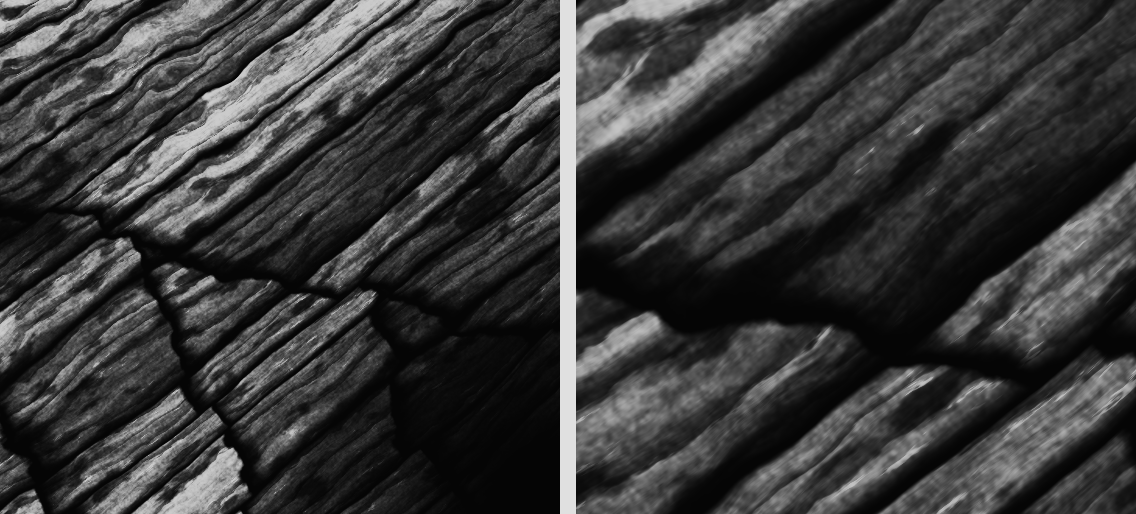
Left, the full canvas; right, a detail of the centre.
Give the GLSL for this texture, as a WebGL 2 fragment shader.

```glsl
#version 300 es
precision highp float;
// Dark layered rock: slanted slabs split into thin ledges, broken by jagged cracks.
// Coordinates are turned along the strata, then slabs, ledges, stretched noise
// and a broad light falloff are multiplied into one grey tone.
uniform vec2 u_resolution;
out vec4 fragColor;

float hash(vec2 p) {
  vec3 q = fract(p.xyx * 0.1031);
  q += dot(q, q.yzx + 33.33);
  return fract((q.x + q.y) * q.z);
}

float noise(vec2 p) {
  vec2 i = floor(p), f = fract(p);
  f = f * f * (3.0 - 2.0 * f);
  return mix(mix(hash(i), hash(i + vec2(1, 0)), f.x),
             mix(hash(i + vec2(0, 1)), hash(i + vec2(1, 1)), f.x), f.y);
}

float fbm(vec2 p) {
  float sum = 0.0, amp = 0.5;
  for (int i = 0; i < 5; i++) {
    sum += amp * noise(p);
    p = mat2(1.9, 0.3, -0.3, 1.9) * p + 17.3;
    amp *= 0.5;
  }
  return sum / 0.97;
}

// Stretched grain; octaves keep the direction of the strata.
float streaks(vec2 p) {
  float sum = 0.0, amp = 0.5;
  for (int i = 0; i < 4; i++) {
    sum += amp * noise(p);
    p = p * 2.1 + 9.7;
    amp *= 0.6;
  }
  return sum / 1.09;
}

// Face of a layer: soft shadow at its foot, crisp upper edge.
float face(float f, float foot, float top) {
  return smoothstep(0.0, foot, f) * smoothstep(1.0, 1.0 - top, f);
}

// Crack profile: broad shadow after the break, sharp rim before it.
float crack(float d, float shade, float rim) {
  return d > 0.0 ? smoothstep(0.004, shade, d) : smoothstep(0.002, rim, -d);
}

void main() {
  vec2 p = gl_FragCoord.xy / u_resolution.y;

  // Axes along and across the strata, slightly fanned and buckled
  float along = dot(p, vec2(0.778, 0.629));
  float across = dot(p, vec2(-0.629, 0.778));
  float b = across * (1.0 + 0.15 * (along - 0.6));
  float folds = smoothstep(0.45, 0.7, noise(p * 3.0 + 4.0)) * smoothstep(0.4, 0.9, p.y);
  b += 0.06 * (fbm(vec2(along * 2.5, b * 5.0)) - 0.5);
  b += (0.014 + 0.035 * folds) * (fbm(vec2(along * 10.0, b * 22.0) + 31.0) - 0.5);

  // Slabs of uneven width
  float v = b * 9.0 + 1.5 * noise(vec2(b * 5.0, 3.0)) + 20.0;
  float slab = floor(v);
  float rough = fbm(p * 8.0) - 0.5;
  float fine = fbm(p * 30.0 + 5.0) - 0.5;
  float slabFace = face(fract(v), mix(0.12, 0.5, hash(vec2(slab, 8.0))), 0.05);

  // One long fracture, and shorter breaks below it, stepped at each slab
  float step1 = hash(vec2(slab, 2.0)) - 0.5;
  float fracture = along + 0.8 * across - 0.75 + 0.09 * step1 + 0.13 * rough + 0.03 * fine;
  float c = (along - 0.22 * across - 0.5 + 0.12 * step1 + 0.1 * rough + 0.03 * fine) / 0.36;
  float below = step(fracture, 0.0);
  float breakDist = (fract(c + 0.5) - 0.5) * 0.36;
  float cracks = crack(fracture, 0.05, 0.014);
  cracks *= mix(1.0, crack(breakDist, 0.06, 0.012), below);
  float block = below * (floor(c) + 9.0);
  float seed = hash(vec2(slab, block + 3.0));

  // Thin ledges inside each block, with frayed edges
  float w = b * 25.0 + seed * 7.0 + 1.3 * noise(vec2(along * 3.0, b * 12.0));
  w += 0.5 * (streaks(vec2(along * 22.0, b * 90.0)) - 0.5);
  float ledgeTone = hash(vec2(floor(w) + 60.0, block + slab * 3.0));
  float ledge = face(fract(w), 0.5, 0.1) * mix(0.35, 1.0, ledgeTone);

  // Grain along the strata, pits and mineral speckle
  float coarse = streaks(vec2(along * 6.0, b * 55.0));
  float hair = streaks(vec2(along * 28.0, b * 150.0) + 40.0);
  float speckle = noise(p * 330.0) + noise(p * 190.0 + 7.0) - 1.0;
  float grain = (0.15 + 1.7 * coarse) * (0.45 + 1.1 * hair) * (1.0 + 0.35 * speckle);
  grain *= mix(0.3, 1.0, smoothstep(0.28, 0.44, fbm(vec2(along * 14.0, b * 38.0) + 70.0)));

  // Broad light: bright at upper left, lost in the lower right corner
  float light = smoothstep(0.12, 0.8, distance(p, vec2(1.1, 0.0)));
  light *= 1.0 + 0.6 * smoothstep(0.15, 0.65, across);
  vec2 hollow = (p - vec2(0.03, 0.54)) * vec2(4.5, 9.0);
  light *= 1.0 - 0.8 * exp(-dot(hollow, hollow));
  light *= 0.65 + 0.7 * fbm(p * 3.0 + 12.0);

  float x = mix(0.3, 1.05, seed) * slabFace * (0.3 + 0.75 * ledge) * grain * cracks * light;
  float glint = smoothstep(0.68, 0.8, hair) * smoothstep(0.55, 0.75, noise(p * 14.0));
  x *= 1.0 + 0.8 * glint;
  float tone = 0.018 + 1.05 * pow(x, 1.12);
  tone = tone < 0.45 ? tone : 0.45 + 0.35 * (1.0 - exp((0.45 - tone) / 0.35));
  fragColor = vec4(vec3(tone), 1.0);
}
```
